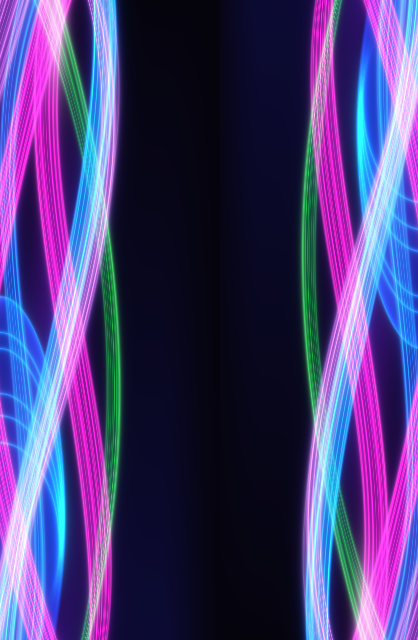
A Shadertoy shader for this background:

```glsl
// Neon light ribbons woven along both sides of a dark indigo backdrop.

const vec3 NIGHT   = vec3(0.020, 0.015, 0.050);
const vec3 INDIGO  = vec3(0.045, 0.040, 0.200);
const vec3 MAGENTA = vec3(0.95, 0.10, 0.72);
const vec3 ORCHID  = vec3(0.85, 0.42, 0.92);
const vec3 CYAN    = vec3(0.05, 0.66, 1.00);
const vec3 BLUE    = vec3(0.02, 0.20, 0.95);
const vec3 GREEN   = vec3(0.05, 0.75, 0.14);
const vec3 VIOLET  = vec3(0.30, 0.06, 0.60);

// Light adds up without clipping.
vec3 screen(vec3 base, vec3 light) {
    return 1.0 - (1.0 - base) * (1.0 - clamp(light, 0.0, 1.0));
}

// Cubic through four evenly spaced heights, t = 0 (top) to 1 (bottom).
float path(float t, vec4 k) {
    float s = 3.0 * t;
    vec4 w = vec4(-(s - 1.0) * (s - 2.0) * (s - 3.0) / 6.0,
                  s * (s - 2.0) * (s - 3.0) / 2.0,
                  -s * (s - 1.0) * (s - 3.0) / 2.0,
                  s * (s - 1.0) * (s - 2.0) / 6.0);
    return dot(w, k);
}

// Fine threads across a ribbon, from layered sines.
float threads(float u, float t, float count) {
    float a = sin(u * count + 2.0 * sin(u * 7.0 + 2.0 * t));
    float b = sin(u * count * 1.9 + 3.0 * sin(u * 4.0 - 3.0 * t));
    return pow(0.5 + 0.5 * a, 3.0) * 0.6 + pow(0.5 + 0.5 * b, 5.0) * 0.5;
}

// Ribbon between two paths; rim = glow of its left and right edges.
vec3 ribbon(vec2 p, vec4 left, vec4 right, vec3 tint, float fill, vec2 rim, float count) {
    float a = path(p.y, left), b = path(p.y, right);
    float u = (p.x - a) / (b - a);
    float inside = smoothstep(-0.5, 0.5, p.x - a) * (1.0 - smoothstep(-0.5, 0.5, p.x - b));
    float outside = max(max(a - p.x, p.x - b), 0.0);
    vec2 edge = rim * exp(-abs(p.x - vec2(a, b)) / 0.45);
    vec3 light = tint * inside * fill * (0.55 + threads(u, p.y, count));
    light += mix(tint, vec3(1.0), 0.25) * (edge.x + edge.y);
    return light + tint * vec3(0.45, 0.35, 0.9) * 0.35 * fill * exp(-outside / 1.3);
}

// Approximate signed distance to an ellipse.
float ellipse(vec2 q, vec2 r) {
    float n = length(q / r);
    return n * (n - 1.0) / max(length(q / (r * r)), 1e-4);
}

// Blue bulb with bright nested arcs.
vec3 bulb(vec2 p) {
    vec2 q = vec2(p.x, (p.y - 0.81) * 153.0);
    float d = ellipse(q, vec2(15.4, 53.0));
    float body = 1.0 - smoothstep(-0.5, 0.5, d);
    vec3 light = BLUE * body * (0.45 + 0.45 * exp(d / 4.0));
    for (int i = 0; i < 6; i++) {
        float k = float(i);
        vec2 r = vec2(15.4 - 0.25 * k, 53.0 - 6.0 * k - 2.0 * sin(k * 2.4));
        float arc = abs(ellipse(q - vec2(0.0, 1.2 * k), r));
        float fade = 1.0 - smoothstep(-5.0, 25.0, q.y);
        light += CYAN * fade * (0.55 * exp(-arc / 0.35) + 0.12 * exp(-arc / 1.5));
    }
    return light;
}

// One side of the scene: x in percent of width, y from top to bottom.
vec3 strand(vec2 p) {
    float dusk = p.y * (1.0 - smoothstep(38.0, 54.0, p.x));
    vec3 col = mix(NIGHT, INDIGO, dusk);
    float haze = 1.0 - smoothstep(10.0, 29.0, p.x);
    col = screen(col, VIOLET * haze * (0.35 + 0.15 * sin(p.y * 9.0 + p.x * 0.3)));
    col = screen(col, bulb(p));

    // Blue and green ribbons
    col = screen(col, ribbon(p, vec4(4.4, 0.2, 4.0, 4.0), vec4(10.0, 3.6, 8.5, 10.0),
                             mix(BLUE, CYAN, 0.6), 0.75, vec2(0.2, 0.3), 14.0));
    col = screen(col, ribbon(p, vec4(8.0, 22.3, 25.5, 19.5), vec4(14.0, 25.3, 28.5, 21.1),
                             GREEN, 0.50, vec2(0.25, 0.75), 17.0));

    // Magenta ribbons
    col = screen(col, ribbon(p, vec4(9.6, -2.0, -12.0, -20.0), vec4(17.0, 3.6, -6.0, -16.0),
                             MAGENTA, 0.85, vec2(0.3, 0.4), 26.0));
    col = screen(col, ribbon(p, vec4(10.0, 9.8, 17.5, 21.5), vec4(16.0, 15.5, 23.7, 25.5),
                             MAGENTA, 0.75, vec2(0.5, 0.3), 25.0));
    col = screen(col, ribbon(p, vec4(-18.0, -12.0, -5.0, 7.0), vec4(-12.0, -6.0, 1.0, 13.5),
                             MAGENTA, 0.80, vec2(0.3, 0.5), 29.0));
    col = screen(col, ribbon(p, vec4(0.0, -16.0, -32.0, -48.0), vec4(7.0, -8.0, -23.0, -38.0),
                             ORCHID, 0.60, vec2(0.3), 27.0));

    // Cyan band with its pale companions
    col = screen(col, ribbon(p, vec4(22.3, 17.9, 7.2, -1.6), vec4(27.5, 23.5, 12.0, 3.2),
                             CYAN, 0.95, vec2(0.15, 0.3), 13.0));
    col = screen(col, ribbon(p, vec4(21.0, 22.3, 9.6, -4.0), vec4(24.0, 26.0, 14.0, 0.0),
                             ORCHID, 0.65, vec2(0.2, 0.4), 15.0));
    col = screen(col, ribbon(p, vec4(25.0, 21.0, 8.0, -3.0), vec4(26.5, 25.5, 13.0, 5.0),
                             ORCHID, 0.25, vec2(0.3), 19.0));

    // Hot knot where the ribbons meet
    vec2 knot = (p - vec2(13.5, 0.03)) / vec2(2.6, 0.11);
    return screen(col, vec3(0.95, 0.65, 0.85) * 0.75 * exp(-dot(knot, knot)));
}

void mainImage(out vec4 fragColor, in vec2 fragCoord) {
    vec2 uv = fragCoord / iResolution.xy;
    vec3 left = strand(vec2(uv.x * 100.0, 1.0 - uv.y));
    vec3 right = strand(vec2(101.0 - uv.x * 100.0, uv.y + 0.008));
    float seam = smoothstep(0.524, 0.528, uv.x);
    fragColor = vec4(mix(left, right, seam), 1.0);
}
```
